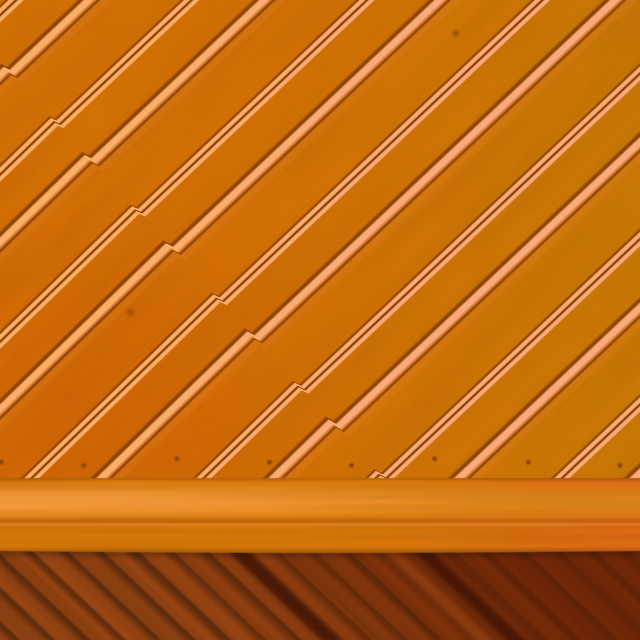
A WebGL 1 fragment shader for this texture:

```glsl
precision highp float;
// Orange diagonal plank wall with grooves, a rounded ledge, and shaded boards below.

uniform vec2 u_resolution;

float hash(vec2 p) {
  return fract(sin(dot(p, vec2(127.1, 311.7))) * 43758.5453);
}

float noise(vec2 p) {
  vec2 cell = floor(p), f = fract(p);
  f = f * f * (3.0 - 2.0 * f);
  return mix(mix(hash(cell), hash(cell + vec2(1.0, 0.0)), f.x),
             mix(hash(cell + vec2(0.0, 1.0)), hash(cell + 1.0), f.x), f.y);
}

// Soft-edged strip, 1 inside and 0 outside
float band(float x, float center, float halfWidth, float soft) {
  return 1.0 - smoothstep(halfWidth - soft, halfWidth + soft, abs(x - center));
}

// Signed distance to the nearest repeat of a groove
float repeatOffset(float phase) {
  return (fract(phase + 0.5) - 0.5) * 0.273;
}

// p runs rightwards and downwards from the upper left
vec3 plankWall(vec2 p) {
  // Planks shift a little where the two runs of boards meet
  float joint = smoothstep(-0.004, 0.004, p.y - 0.0954 - 1.085 * p.x);
  float upperPhase = (p.x + 1.06 * p.y - 0.8477) / 0.2741;
  float lowerPhase = (p.x + 1.03 * p.y - 0.819) / 0.2689;
  float phase = mix(upperPhase, lowerPhase, joint);
  float pairDist = repeatOffset(phase);
  float singleDist = repeatOffset(phase - mix(0.413, 0.403, joint));

  // Varnished wood, redder at lower left and yellower at right
  vec3 color = mix(vec3(0.81, 0.43, 0.015), vec3(0.77, 0.46, 0.015), smoothstep(0.3, 1.1, p.x));
  color = mix(color, vec3(0.80, 0.385, 0.02), 0.8 * smoothstep(0.55, 0.0, length(p - vec2(0.1, 0.72))));
  float along = p.x - p.y;
  color *= 0.97 + 0.04 * noise(vec2(along * 4.0, phase * 8.0))
                + 0.025 * noise(vec2(along * 25.0, phase * 110.0));
  color = mix(color, vec3(0.87, 0.49, 0.13), 0.4 * band(singleDist, 0.026, 0.008, 0.008));

  // Shadow lines, then lit bevels
  vec3 shadow = vec3(0.50, 0.23, 0.02);
  vec3 bevel = mix(vec3(0.99, 0.70, 0.43), vec3(0.99, 0.68, 0.52), smoothstep(0.1, 0.7, p.x));
  float pairDark = band(pairDist, -0.0145, 0.0025, 0.003) + band(pairDist, 0.0, 0.003, 0.002);
  float singleDark = band(singleDist, -0.012, 0.0045, 0.004) + band(singleDist, 0.0145, 0.003, 0.003);
  color = mix(color, shadow, 0.85 * min(pairDark + singleDark, 1.0));
  color = mix(color, vec3(0.89, 0.51, 0.24), 0.8 * band(singleDist, 0.008, 0.004, 0.003));
  float pairLight = band(abs(pairDist), 0.0073, 0.0044, 0.0022);
  float singleLight = band(singleDist, 0.0, 0.0075, 0.003);
  color = mix(color, bevel, 0.95 * max(pairLight, singleLight));

  // Row of nail heads above the ledge, and two stray knots
  float nails = 0.0;
  for (int i = 0; i < 8; i++) {
    float n = float(i);
    vec2 nail = vec2(0.002 + 0.137 * n - 0.008 * sin(n * 1.6), 0.722 + 0.006 * sin(n * 2.1));
    nails = max(nails, band(length(p - nail), 0.0, 0.0035, 0.003));
  }
  nails = max(nails, 0.6 * band(length(p - vec2(0.712, 0.052)), 0.0, 0.005, 0.004));
  nails = max(nails, 0.5 * band(length(p - vec2(0.204, 0.488)), 0.0, 0.006, 0.005));
  return mix(color, vec3(0.46, 0.20, 0.03), 0.75 * nails);
}

vec3 ledge(vec2 p) {
  vec3 color = mix(vec3(0.83, 0.46, 0.03), vec3(0.85, 0.41, 0.08), smoothstep(0.55, 1.0, p.x));
  vec3 shine = mix(vec3(0.95, 0.60, 0.24), vec3(0.87, 0.52, 0.10), smoothstep(0.0, 0.9, p.x));
  color = mix(color, shine, band(p.y, 0.784, 0.020, 0.018));
  color *= 0.96 + 0.07 * noise(vec2(p.x * 5.0, p.y * 130.0));
  // Seam between the rounded nosing and the flat fascia
  color = mix(color, vec3(0.70, 0.34, 0.03), 0.6 * band(p.y, 0.814, 0.003, 0.004));
  color = mix(color, vec3(0.92, 0.55, 0.25), 0.6 * band(p.y, 0.8195, 0.0015, 0.002));
  color *= 1.0 - 0.2 * smoothstep(0.754, 0.746, p.y);
  return color * (1.0 - 0.18 * smoothstep(0.852, 0.863, p.y));
}

vec3 shadedBoards(vec2 p) {
  float across = p.x - 1.05 * (p.y - 0.862);
  float fade = smoothstep(0.85, 0.1, across);
  vec3 color = mix(vec3(0.41, 0.145, 0.025), vec3(0.54, 0.245, 0.065), fade);
  float stripe = fract(across / 0.055);
  float groove = smoothstep(0.45, 0.85, stripe) * (1.0 - smoothstep(0.88, 1.0, stripe));
  color *= 1.04 - mix(0.10, 0.32, fade) * groove;
  color *= 0.93 + 0.14 * noise(vec2(across * 65.0, 2.0));
  color = mix(color, vec3(0.57, 0.25, 0.07), 0.65 * band(across, 0.61, 0.014, 0.012));
  float deepGap = band(across, 0.374, 0.017, 0.009) + band(across, 0.662, 0.014, 0.010);
  color = mix(color, vec3(0.25, 0.07, 0.015), 0.75 * min(deepGap, 1.0));
  return color * mix(0.78, 1.0, smoothstep(0.860, 0.878, p.y));
}

void main() {
  vec2 p = gl_FragCoord.xy / u_resolution;
  p.y = 1.0 - p.y;
  float ledgeBottom = 0.861 + 0.003 * sin(p.x * 3.14159);
  vec3 color = mix(plankWall(p), ledge(p), smoothstep(0.7455, 0.7485, p.y));
  color = mix(color, shadedBoards(p), smoothstep(ledgeBottom - 0.0015, ledgeBottom + 0.0015, p.y));
  gl_FragColor = vec4(color, 1.0);
}
```
